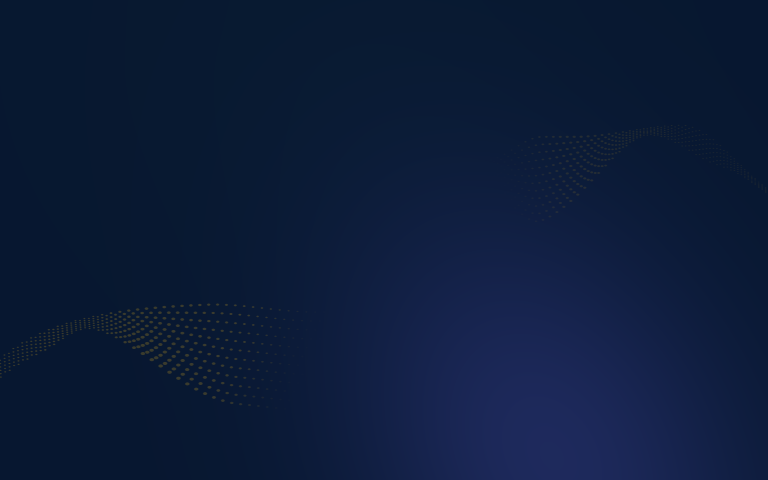
This background is drawn by a WebGL 1 fragment shader. Its source:

```glsl
precision highp float;
uniform vec2 u_resolution;

#define NAVY vec3(0.028, 0.090, 0.187)
#define TEAL vec3(0.031, 0.101, 0.190)
#define INDIGO vec3(0.117, 0.163, 0.362)
#define GOLD vec3(0.50, 0.42, 0.15)
#define GLOW_CENTER vec2(1.15, 0.05)
#define GLOW_AXIS vec2(-0.50, 0.866)
#define GLOW_SIZE vec2(0.545, 0.38)
#define LEFT_STRENGTH 0.42
#define RIGHT_STRENGTH 0.22
#define ROWS 12

float bell(float x, float center, float width) {
  float t = (x - center) / width;
  return exp(-t * t);
}

// Each ribbon returns its upper edge and its thickness at x.
vec2 leftRibbon(float x) {
  float top = 0.371 - 0.118 * exp(-7.0 * x) - 0.02 * smoothstep(0.43, 0.66, x);
  float thickness = 0.012 + 0.028 * (1.0 - smoothstep(0.08, 0.20, x))
                  + 0.193 * smoothstep(0.135, 0.50, x);
  return vec2(top, thickness);
}

vec2 rightRibbon(float x) {
  float top = 0.665 + 0.050 * smoothstep(1.01, 1.13, x)
            + 0.024 * smoothstep(1.20, 1.42, x) - 0.15 * smoothstep(1.42, 1.65, x);
  float fan = smoothstep(0.98, 1.13, x) * (1.0 - smoothstep(1.10, 1.36, x));
  return vec2(top, 0.01 + 0.170 * fan + 0.045 * bell(x, 1.46, 0.07));
}

// Antialiased flat dot, dimmed when it is smaller than a pixel.
float flatDot(vec2 offset, float radius) {
  float pixel = 1.0 / u_resolution.y;
  float d = length(offset * vec2(1.0, 1.45)) - radius;
  return smoothstep(0.85 * pixel, -0.85 * pixel, d) * min(1.0, 1.4 * radius / pixel);
}

// Keep dots apart where the rows of a ribbon draw together.
float fitRadius(float radius, float thickness) {
  float gap = thickness / float(ROWS - 1);
  return min(radius, 0.0008 + 0.45 * gap);
}

// Centre x of the column nearest to x, in a row shifted sideways.
float columnCenter(float x, float spacing, float shift) {
  return (floor((x - shift) / spacing) + 0.5) * spacing + shift;
}

float leftDots(vec2 p) {
  float ink = 0.0;
  for (int i = 0; i < ROWS; i++) {
    float v = float(i) / float(ROWS - 1);
    float x = columnCenter(p.x, 0.0185, -0.10 * v);
    vec2 ribbon = leftRibbon(x);
    float y = ribbon.x - v * ribbon.y;
    float radius = 0.0016 + (0.0021 + 0.0010 * v) * bell(x, 0.34, 0.20);
    float fade = 1.0 - smoothstep(0.50, 0.70, x + 0.08 * v);
    ink = max(ink, fade * flatDot(p - vec2(x, y), fitRadius(radius, ribbon.y)));
  }
  return ink;
}

float rightDots(vec2 p) {
  float ink = 0.0;
  for (int i = 0; i < ROWS; i++) {
    float v = float(i) / float(ROWS - 1);
    float x = columnCenter(p.x, 0.0145, 0.08 * v);
    vec2 ribbon = rightRibbon(x);
    float y = ribbon.x - v * ribbon.y;
    float radius = 0.0014 + 0.0018 * bell(x, 1.20, 0.10);
    float fade = smoothstep(1.00, 1.17, x - 0.04 * v)
               * (1.0 - 0.4 * smoothstep(1.30, 1.55, x));
    ink = max(ink, fade * flatDot(p - vec2(x, y), fitRadius(radius, ribbon.y)));
  }
  return ink;
}

void main() {
  vec2 p = gl_FragCoord.xy / u_resolution.y;

  // Night backdrop with a faint teal band
  vec3 color = mix(NAVY, TEAL, bell(p.x, 0.70, 0.55) * smoothstep(0.1, 0.9, p.y));

  // Tilted indigo glow
  vec2 q = p - GLOW_CENTER;
  vec2 across = vec2(GLOW_AXIS.y, -GLOW_AXIS.x);
  vec2 g = vec2(dot(q, GLOW_AXIS), dot(q, across)) / GLOW_SIZE;
  color = mix(color, INDIGO, exp(-dot(g, g)));

  // Dotted ribbons
  color = mix(color, GOLD, LEFT_STRENGTH * leftDots(p));
  color = mix(color, GOLD, RIGHT_STRENGTH * rightDots(p));

  gl_FragColor = vec4(color, 1.0);
}
```
